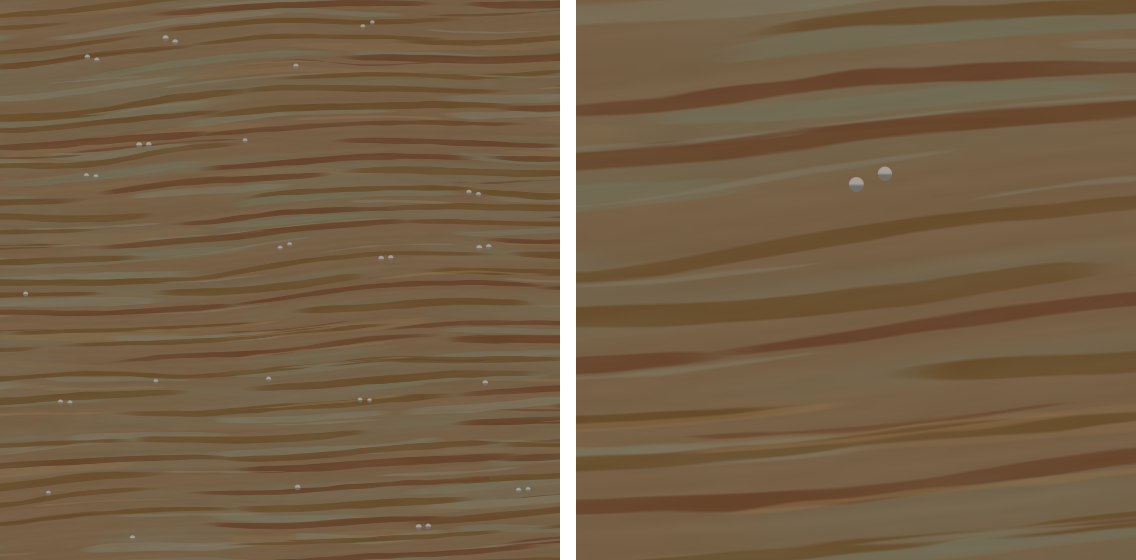
Left, the full canvas; right, a detail of the centre.
Give the GLSL for this texture, as a Shadertoy shader.

```glsl
#define BASE vec3(0.462, 0.373, 0.268)
#define OLIVE vec3(0.405, 0.300, 0.165)
#define RUST vec3(0.400, 0.260, 0.165)
#define PALE vec3(0.492, 0.460, 0.380)
#define SAGE vec3(0.440, 0.430, 0.340)
#define TAN vec3(0.535, 0.420, 0.285)
#define GRAIN_ROWS 33.0
#define SLOPE 0.045
#define EDGE_SOFT 0.0022
#define STUD_RADIUS 0.0048
#define STUD_CELLS 5.0

float hash(vec2 p) {
    return fract(sin(dot(p, vec2(127.1, 311.7))) * 43758.5453);
}

float noise(vec2 p) {
    vec2 i = floor(p), f = fract(p);
    f = f * f * (3.0 - 2.0 * f);
    return mix(mix(hash(i), hash(i + vec2(1, 0)), f.x),
               mix(hash(i + vec2(0, 1)), hash(i + vec2(1, 1)), f.x), f.y);
}

// Long tapered brush strokes laid in rows: x = coverage, y = random tone
vec2 strokes(vec2 p, float rows, float len, float thick, float density, float seed) {
    vec2 result = vec2(0.0);
    float ragged = (noise(p * vec2(26.0, 170.0) + seed) - 0.5) * 0.0022;
    for (int j = -1; j <= 1; j++) {
        float row = floor(p.y * rows) + float(j);
        float wander = noise(vec2(p.x * 6.0, row * 7.3 + seed)) - 0.5;
        float x = p.x / len + hash(vec2(row, seed));
        for (int i = -1; i <= 1; i++) {
            vec2 id = vec2(floor(x) + float(i), row + seed * 17.0);
            if (hash(id) > density) continue;
            float tone = hash(id + 3.7);
            float size = hash(id + 8.1);
            float u = (x - id.x - 0.5 - 0.4 * (tone - 0.5)) / mix(0.38, 0.66, size);
            float y = row + 0.5 + 0.4 * (hash(id + 5.3) - 0.5) + 0.35 * wander
                    + 0.3 * (size - 0.5) * u;
            float halfWidth = thick * mix(0.6, 1.0, hash(id + 6.9))
                            * sqrt(max(0.0, 1.0 - u * u * u * u));
            float inside = halfWidth + ragged - abs(p.y - y / rows);
            float cover = smoothstep(0.0, EDGE_SOFT, inside)
                        * (1.0 - smoothstep(0.75, 1.0, abs(u)));
            if (cover > result.x) result = vec2(cover, tone);
        }
    }
    return result;
}

// Round stud, bright above and shaded below
vec3 addStud(vec3 col, vec2 d, float radius, float pixel) {
    vec3 metal = mix(vec3(0.45, 0.44, 0.42), vec3(0.67, 0.65, 0.62),
                     smoothstep(-0.3, 0.2, d.y / radius));
    return mix(col, metal, 0.9 * smoothstep(pixel, -pixel, length(d) - radius));
}

void mainImage(out vec4 fragColor, in vec2 fragCoord) {
    vec2 uv = fragCoord / iResolution.y;
    float pixel = 0.75 / iResolution.y;

    // Gently rising, wavy grain direction
    vec2 p = uv;
    p.y -= SLOPE * uv.x + 0.006 * sin(uv.x * 7.0 + uv.y * 5.0)
         + 0.016 * (noise(uv * vec2(3.0, 4.0)) - 0.5);

    // Base wash with broad patches and fine streaks
    vec3 col = BASE;
    col = mix(col, SAGE, 0.4 * smoothstep(0.45, 0.85, noise(p * vec2(3.5, 38.0) + 4.0)));
    col += 0.018 * (noise(p * vec2(5.0, 150.0)) - 0.5);

    // Light strokes below the dark grain
    vec2 tan1 = strokes(p, 22.0, 0.42, 0.009, 0.30, 2.0);
    col = mix(col, TAN, tan1.x * mix(0.15, 0.6, tan1.y));
    vec2 pale = strokes(p, 27.0, 0.38, 0.0095, 0.48, 5.0);
    float dry = mix(0.6, 1.0, noise(p * vec2(14.0, 190.0)));
    col = mix(col, mix(SAGE, PALE, pale.y), pale.x * dry * 0.85);

    // Dark olive and rust grain
    vec2 dark = strokes(p, GRAIN_ROWS, 0.5, 0.0082, 0.86, 9.0);
    vec3 darkTone = mix(OLIVE, RUST, smoothstep(0.5, 0.8, dark.y));
    float load = mix(0.72, 1.0, noise(p * vec2(9.0, 90.0) + 20.0));
    col = mix(col, darkTone, dark.x * load);

    // Thin accents over the grain
    vec2 thin = strokes(p, 38.0, 0.26, 0.0035, 0.24, 13.0);
    col = mix(col, mix(PALE, TAN, step(0.65, thin.y)), thin.x * 0.6);
    vec2 rust = strokes(p, 24.0, 0.34, 0.003, 0.24, 21.0);
    col = mix(col, RUST, rust.x * 0.65);
    col += 0.010 * (noise(p * vec2(40.0, 260.0)) - 0.5);

    // Scattered studs, some in pairs
    vec2 cell = floor(uv * STUD_CELLS);
    if (hash(cell + 31.0) < 0.85) {
        vec2 spot = 0.15 + 0.65 * vec2(hash(cell + 41.0), hash(cell + 53.0));
        vec2 d = uv - (cell + spot) / STUD_CELLS;
        float radius = STUD_RADIUS * mix(0.85, 1.1, hash(cell + 67.0));
        col = addStud(col, d, radius, pixel);
        if (hash(cell + 71.0) < 0.45) {
            vec2 gap = vec2(0.017, 0.016 * (hash(cell + 83.0) - 0.5));
            col = addStud(col, d - gap, radius * 0.95, pixel);
        }
    }

    fragColor = vec4(col, 1.0);
}
```
